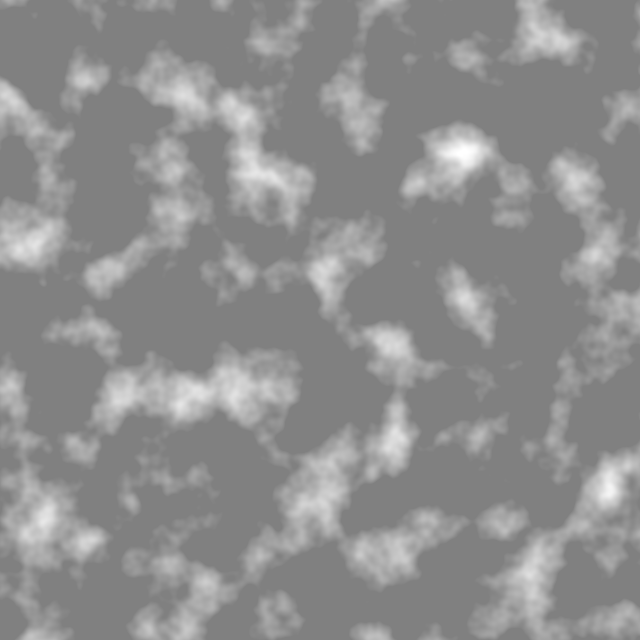
Give the GLSL for this texture, as a three.js fragment shader.

```glsl
// Soft pale cloud patches over flat mid grey, from layered gradient noise.
#define CELLS 9.0        // noise cells across the canvas, coarsest layer
#define OCTAVES 4        // number of noise layers
#define GAIN 0.48        // strength of each finer layer
#define CONTRAST 0.61    // brightness per unit of noise
#define THRESHOLD 0.012  // noise level where clouds begin
#define BASE_GREY 0.5    // background brightness
#define SEED 17.0        // shifts to another arrangement

varying vec2 vUv;

// Pseudo-random angle for a lattice point
float hashAngle(vec2 cell) {
  vec3 p = fract(vec3(cell.xyx) * vec3(0.1031, 0.1030, 0.0973));
  p += dot(p, p.yzx + 33.33);
  return 6.28319 * fract((p.x + p.y) * p.z);
}

// Slope contribution of one lattice corner
float cornerSlope(vec2 cell, vec2 offset) {
  float angle = hashAngle(cell);
  return dot(vec2(cos(angle), sin(angle)), offset);
}

// Gradient noise with quintic blending, centred on zero
float gradientNoise(vec2 p) {
  vec2 cell = floor(p);
  vec2 f = p - cell;
  vec2 blend = f * f * f * (f * (f * 6.0 - 15.0) + 10.0);
  vec2 right = vec2(1.0, 0.0);
  vec2 up = vec2(0.0, 1.0);
  float bottom = mix(cornerSlope(cell, f),
                     cornerSlope(cell + right, f - right), blend.x);
  float top = mix(cornerSlope(cell + up, f - up),
                  cornerSlope(cell + 1.0, f - 1.0), blend.x);
  return mix(bottom, top, blend.y);
}

// Layers doubled in frequency, offset so their lattices never line up
float layeredNoise(vec2 p) {
  float total = 0.0;
  float amplitude = 1.0;
  for (int i = 0; i < OCTAVES; i++) {
    total += amplitude * gradientNoise(p);
    p = p * 2.0 + vec2(19.37, 7.71);
    amplitude *= GAIN;
  }
  return total;
}

void main() {
  float density = layeredNoise(vUv * CELLS + SEED);
  // Everything below the threshold stays flat grey
  float cloud = max(density - THRESHOLD, 0.0);
  float grey = min(BASE_GREY + CONTRAST * cloud, 1.0);
  gl_FragColor = vec4(vec3(grey), 1.0);
}
```
